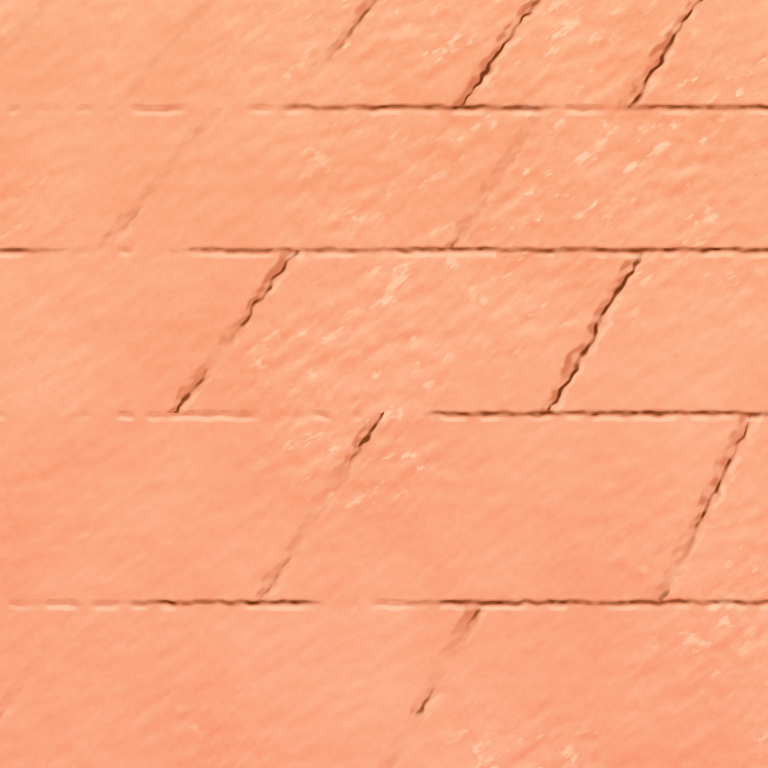
This texture is drawn by a three.js fragment shader. Its source:

```glsl
varying vec2 vUv;

const vec3 CLAY_DEEP = vec3(0.972, 0.595, 0.440);
const vec3 CLAY_PALE = vec3(1.0, 0.718, 0.568);
const vec3 SHADE = vec3(0.82, 0.44, 0.29);
const vec3 GROOVE = vec3(0.47, 0.22, 0.09);
const vec3 GLINT = vec3(1.0, 0.83, 0.68);

const vec2 VANISH = vec2(2.552, 3.604);
const float ROW_SCALE = 43.258;
const float ROW_START = 16.768;
const float JOINT_COS = 0.84;

float hash(vec2 p) {
  return fract(sin(dot(p, vec2(127.1, 311.7))) * 43758.5453);
}

float noise(vec2 p) {
  vec2 i = floor(p);
  vec2 f = fract(p);
  f = f * f * (3.0 - 2.0 * f);
  return mix(mix(hash(i), hash(i + vec2(1.0, 0.0)), f.x),
             mix(hash(i + vec2(0.0, 1.0)), hash(i + 1.0), f.x), f.y);
}

float fbm(vec2 p) {
  float sum = 0.0;
  float gain = 0.533;
  for (int i = 0; i < 4; i++) {
    sum += gain * noise(p);
    p = p * 2.03 + 7.1;
    gain *= 0.5;
  }
  return sum;
}

vec2 rotate(vec2 p, float angle) {
  float c = cos(angle);
  float s = sin(angle);
  return vec2(c * p.x + s * p.y, c * p.y - s * p.x);
}

float band(float d, float halfWidth, float soft) {
  return 1.0 - smoothstep(halfWidth, halfWidth + soft, abs(d));
}

// Signed distance to the nearest bed (positive below it), and its index
vec2 bedLine(float row, float depth) {
  float edge = floor(row + 0.5);
  return vec2((row - edge) * depth * depth / ROW_SCALE, edge);
}

// Signed distance to the nearest slanted joint (positive right), and its index
vec2 jointLine(float u, float rowId, float depth) {
  bool shortBricks = rowId < 0.5;
  float width = shortBricks ? 0.0807 : 0.154;
  float phase = shortBricks ? 0.182 : 0.086 + 0.557 * rowId;
  float column = u / width - phase;
  float id = floor(column + 0.5);
  return vec2((column - id) * width * depth * JOINT_COS, id);
}

// Brushed clay with fine embossed grain and pale flecks in rough patches
vec3 claySurface(vec2 p) {
  vec2 grain = rotate(p, 0.6) * vec2(38.0, 75.0);
  float relief = fbm(grain) - fbm(grain + vec2(0.3, 0.6));
  float rough = smoothstep(0.42, 0.68, fbm(p * 4.5 + 3.0));
  float tone = 0.57 + 0.75 * (fbm(p * 3.5 + 11.0) - 0.5) + 0.4 * (fbm(p * 12.0) - 0.5);
  tone += relief * mix(0.5, 1.15, rough) + 0.16 * (noise(p * 210.0) - 0.5);
  tone += 0.3 * (p.y - 0.5);
  vec3 clay = mix(CLAY_DEEP, CLAY_PALE, clamp(tone, -0.2, 1.2));
  clay += vec3(0.0, 0.006, -0.016) * (p.y - 0.4);
  float fleck = smoothstep(0.64, 0.82, fbm(grain * 1.1 + 19.0)) * rough;
  return mix(clay, GLINT, 0.8 * fleck);
}

// Ragged dark runs that fade out into bare clay
vec3 addBed(vec3 color, vec2 p, vec2 bed) {
  float evenBed = mod(bed.y + 1.0, 2.0);
  float run = noise(vec2(p.x * 6.5, bed.y * 17.3));
  float wear = smoothstep(0.4, 0.58, 0.6 * run + 0.28 * p.x + 0.16 * evenBed);
  float chip = smoothstep(0.15, 0.75, noise(vec2(p.x * 55.0, bed.y * 9.0)));
  float ragged = mix(0.35, 1.0, noise(p * vec2(120.0, 200.0)));
  float faint = chip * smoothstep(0.3, 0.6, noise(vec2(p.x * 14.0, bed.y * 5.7)));
  color = mix(color, GLINT, 0.65 * band(bed.x - 0.008, 0.001, 0.004) * mix(faint, chip, wear));
  color = mix(color, SHADE, ragged * band(bed.x, 0.002, 0.004) * mix(0.55 * faint, 0.85, wear));
  float core = band(bed.x, 0.0008, 0.0026) * ragged;
  return mix(color, GROOVE, core * wear * mix(0.45, 1.1, chip));
}

// Crumbled slope on the left of a joint, with a sharp groove where it is deep
vec3 addJoint(vec3 color, vec2 p, vec2 joint, float rowId) {
  float seed = joint.y * 7.3 + rowId * 13.7;
  float strongRow = (1.0 - mod(rowId, 2.0)) * step(rowId, 2.5);
  float run = noise(vec2(p.y * 24.0, seed));
  float wear = 0.42 * run + 0.14 * hash(vec2(seed, 4.0)) + 0.3 * p.x + 0.18 * strongRow;
  wear = smoothstep(0.25, 0.68, wear);
  wear *= rowId < 0.5 ? smoothstep(0.3, 0.58, p.x) : 1.0;
  float chip = smoothstep(0.2, 0.75, noise(rotate(p, 0.6) * vec2(75.0, 150.0) + seed));
  float shadeWidth = mix(0.001, 0.008, noise(vec2(p.y * 45.0, seed + 5.0)));
  float shade = band(joint.x + 0.005, shadeWidth, 0.006);
  color = mix(color, GLINT, 0.55 * band(joint.x - 0.008, 0.001, 0.005) * wear * chip);
  color = mix(color, SHADE, shade * mix(0.12, 0.8, wear) * mix(0.2, 1.0, chip));
  float core = band(joint.x, 0.0006, 0.003) * smoothstep(0.3, 0.95, wear);
  return mix(color, GROOVE, core * mix(0.3, 1.0, chip));
}

void main() {
  vec2 p = vUv;
  vec2 wobble = vec2(noise(p * 85.0), noise(p * 70.0 + 31.0)) - 0.5;
  vec2 q = p + wobble * vec2(0.008, 0.0035);

  // Rows and columns on a receding plane
  float depth = VANISH.y - q.y;
  float row = ROW_START - ROW_SCALE / depth;
  float rowId = floor(row);
  float u = (q.x - VANISH.x) / depth;

  vec3 color = claySurface(p);
  color = addJoint(color, p, jointLine(u, rowId, depth), rowId);
  color = addBed(color, p, bedLine(row, depth));
  gl_FragColor = vec4(color, 1.0);
}
```
